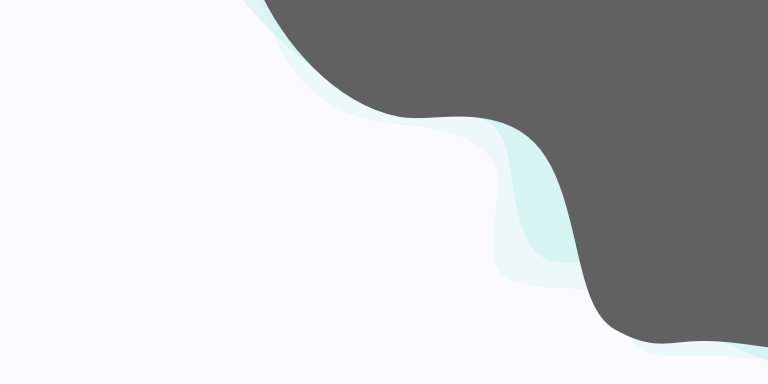
This background is drawn by a Shadertoy shader. Its source:

```glsl
// Folds one cubic span into edge: x = squared distance, y = side sign
void addSpan(vec2 p, vec2 a, vec2 b, vec2 c, vec2 d, inout vec2 edge) {
    const int STEPS = 16;
    vec2 from = a;
    for (int i = 1; i <= STEPS; i++) {
        float t = float(i) / float(STEPS), s = 1.0 - t;
        vec2 to = s * s * s * a + 3.0 * s * s * t * b + 3.0 * s * t * t * c + t * t * t * d;
        vec2 dir = to - from, rel = p - from;
        vec2 gap = rel - dir * clamp(dot(rel, dir) / dot(dir, dir), 0.0, 1.0);
        edge.x = min(edge.x, dot(gap, gap));
        // A vertical ray that meets the curve flips the side
        if ((from.x > p.x) != (to.x > p.x) && rel.y < dir.y * rel.x / dir.x)
            edge.y = -edge.y;
        from = to;
    }
}

// Smooth fill of the region above and right of the curve
float coverage(vec2 edge, float pixel) {
    return clamp(0.5 - edge.y * sqrt(edge.x) / pixel, 0.0, 1.0);
}

float outerWave(vec2 p, float pixel) {
    vec2 edge = vec2(1e6, 1.0);
    addSpan(p, vec2(256, -14), vec2(276, 58), vec2(308, 120), vec2(405, 125), edge);
    addSpan(p, vec2(405, 125), vec2(462, 129), vec2(502, 150), vec2(498, 188), edge);
    addSpan(p, vec2(498, 188), vec2(496, 215), vec2(490, 240), vec2(495, 262), edge);
    addSpan(p, vec2(495, 262), vec2(501, 290), vec2(550, 287), vec2(580, 289), edge);
    addSpan(p, vec2(580, 289), vec2(618, 292), vec2(615, 356), vec2(666, 356), edge);
    addSpan(p, vec2(666, 356), vec2(700, 356), vec2(735, 353), vec2(780, 364), edge);
    return coverage(edge, pixel);
}

float innerWave(vec2 p, float pixel) {
    vec2 edge = vec2(1e6, 1.0);
    addSpan(p, vec2(230, -15), vec2(275, 40), vec2(330, 94), vec2(400, 108), edge);
    addSpan(p, vec2(400, 108), vec2(508, 108), vec2(504, 130), vec2(513, 188), edge);
    addSpan(p, vec2(513, 188), vec2(523, 252), vec2(540, 268), vec2(580, 261), edge);
    addSpan(p, vec2(580, 261), vec2(640, 250), vec2(670, 335), vec2(780, 364), edge);
    return coverage(edge, pixel);
}

float darkWave(vec2 p, float pixel) {
    vec2 edge = vec2(1e6, 1.0);
    addSpan(p, vec2(258, -13), vec2(282, 42), vec2(335, 105), vec2(400, 117), edge);
    addSpan(p, vec2(400, 117), vec2(428, 121), vec2(456, 112), vec2(492, 120), edge);
    addSpan(p, vec2(492, 120), vec2(550, 133), vec2(562, 184), vec2(578, 254), edge);
    addSpan(p, vec2(578, 254), vec2(587, 293), vec2(595, 317), vec2(614, 329), edge);
    addSpan(p, vec2(614, 329), vec2(655, 352), vec2(668, 341), vec2(703, 341), edge);
    addSpan(p, vec2(703, 341), vec2(728, 341), vec2(750, 345), vec2(780, 349), edge);
    return coverage(edge, pixel);
}

void mainImage(out vec4 fragColor, in vec2 fragCoord) {
    // Canvas grid of 768 by 384 with y running down
    vec2 uv = fragCoord / iResolution.xy;
    vec2 p = vec2(uv.x, 1.0 - uv.y) * vec2(768, 384);
    float pixel = 384.0 / iResolution.y;

    // Translucent teal layers under the opaque grey
    vec3 teal = vec3(0.714, 0.929, 0.905);
    vec3 color = vec3(0.984, 0.984, 0.992);
    color = mix(color, teal, 0.2 * outerWave(p, pixel));
    color = mix(color, teal, 0.4 * innerWave(p, pixel));
    color = mix(color, vec3(0.38), darkWave(p, pixel));
    fragColor = vec4(color, 1.0);
}
```
